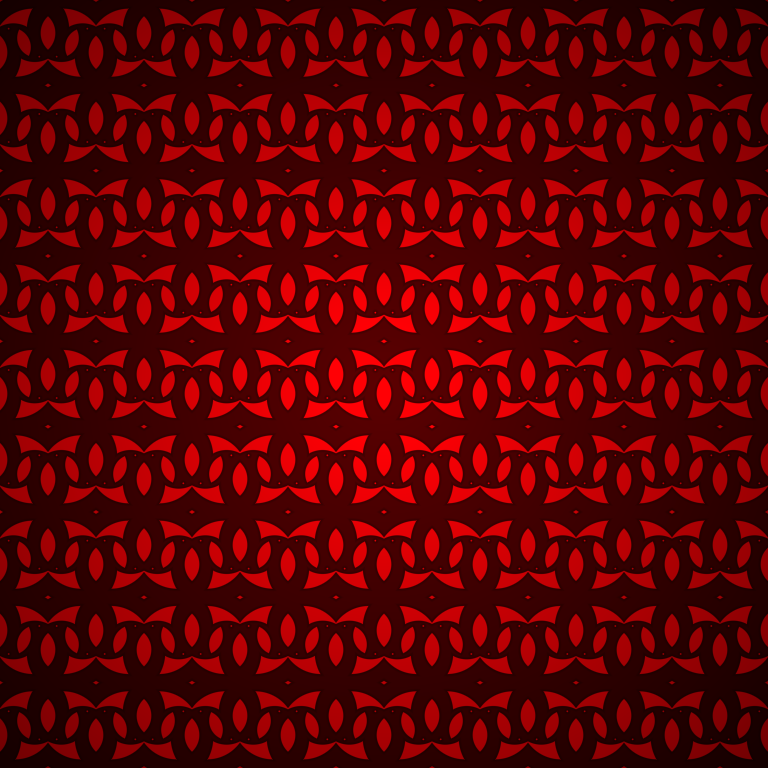
This pattern is drawn by a three.js fragment shader. Its source:

```glsl
// Interlaced bands of glowing red leaves, wings and tilted petals on dark maroon.
// Eight repeats across and nine rows, each row shifted by half a repeat.
// One motif is mirrored, then turned half a revolution to fill each row.
varying vec2 vUv;

float disc(vec2 p, vec2 center, float radius) {
  return length(p - center) - radius;
}

// Pointed leaf standing upright, formed where two discs overlap
float leaf(vec2 p, float halfWidth, float halfHeight) {
  float radius = (halfWidth * halfWidth + halfHeight * halfHeight) / (2.0 * halfWidth);
  return disc(vec2(abs(p.x), p.y), vec2(halfWidth - radius, 0.0), radius);
}

// Crescent wing, cut by the thin arch below and the thick band beside it
float wing(vec2 p) {
  float outer = disc(p, vec2(49.0, -9.0), 60.0);
  float arch = disc(p, vec2(20.0, -14.0), 43.0);
  float band = disc(p, vec2(108.0, 18.0), 68.0);
  return max(max(outer, 15.0 - p.y), max(-arch, -band));
}

// Half of the motif: low leaf, upper wing, tiny bead and spacer diamond
float halfMotif(vec2 p) {
  float d = min(leaf(p - vec2(0.0, -14.5), 11.0, 25.0), wing(p));
  d = min(d, disc(p, vec2(13.0, 21.0), 1.2));
  vec2 spacer = abs(p - vec2(0.0, 64.0));
  return min(d, (spacer.x * 0.65 + spacer.y - 2.8) * 0.84);
}

// Side petal leaning between neighbouring leaves
float petal(vec2 p) {
  p -= vec2(36.0, 0.0);
  vec2 axis = vec2(-0.342, 0.940);
  return leaf(vec2(p.x * axis.y - p.y * axis.x, dot(p, axis)), 9.0, 21.0);
}

void main() {
  // Cells are 144 by 128 units on a canvas of 1152 units
  vec2 p = vUv * 1152.0;
  float row = floor(p.y / 128.0);
  p.x += 72.0 * mod(row, 2.0);
  p.x = abs(mod(p.x + 72.0, 144.0) - 72.0);
  p.y = mod(p.y, 128.0) - 64.0;

  float d = min(halfMotif(p), halfMotif(vec2(72.0, 0.0) - p));
  d = min(d, petal(p));

  // Central glow fading toward the corners
  float r = length(vUv - 0.5);
  vec3 ground = vec3(1.0, 0.0, 0.01) * (0.36 - 0.4 * r);
  vec3 glow = vec3(1.0, 0.0, 0.02) * min(1.0, 1.07 - 0.9 * r);

  // Darker rim around each piece, then the smooth red fill
  ground *= mix(0.78, 1.0, smoothstep(1.0, 5.0, d));
  vec3 color = mix(glow, ground, smoothstep(-1.1, 1.1, d));
  gl_FragColor = vec4(color, 1.0);
}
```
